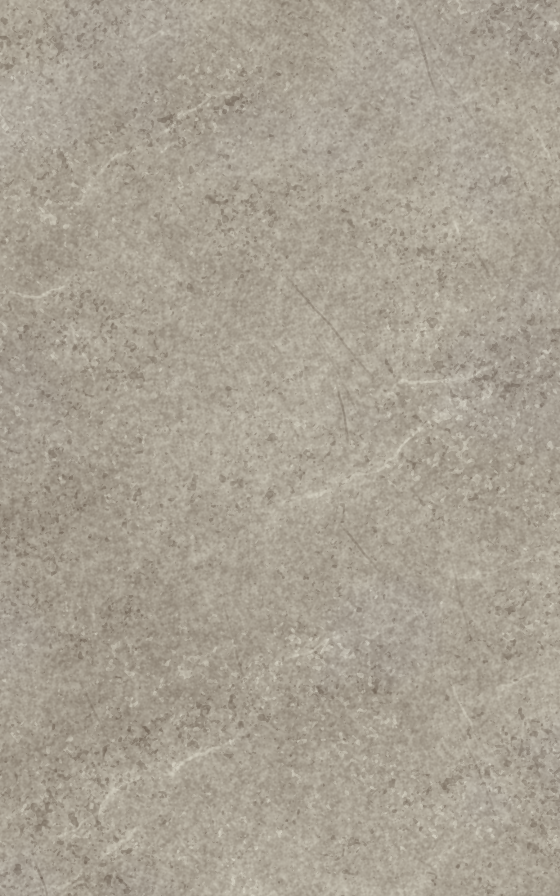
A WebGL 2 fragment shader for this texture:

```glsl
#version 300 es
precision highp float;

uniform vec2 u_resolution;
out vec4 fragColor;

float hash(vec2 p) {
    return fract(sin(dot(p, vec2(127.1, 311.7))) * 43758.545);
}

mat2 rotation(float angle) {
    float c = cos(angle), s = sin(angle);
    return mat2(c, -s, s, c);
}

float noise(vec2 p) {
    vec2 cell = floor(p), f = fract(p);
    f = f * f * (3.0 - 2.0 * f);
    float low = mix(hash(cell), hash(cell + vec2(1, 0)), f.x);
    float high = mix(hash(cell + vec2(0, 1)), hash(cell + vec2(1, 1)), f.x);
    return mix(low, high, f.y);
}

float fbm(vec2 p) {
    float sum = 0.0, amplitude = 0.5;
    for (int i = 0; i < 5; i++) {
        sum += amplitude * noise(p);
        p = rotation(0.6) * p * 2.03 + 17.3;
        amplitude *= 0.5;
    }
    return sum / 0.97;
}

// Irregular pits or chips; density raises their number locally
float specks(vec2 p, float scale, float threshold, float density) {
    vec2 q = p * scale;
    float shape = 0.6 * noise(q) + 0.4 * noise(rotation(0.9) * q * 2.1 + 41.0);
    float level = threshold - density;
    return smoothstep(level, level + 0.12, shape);
}

// Tapered wavy stroke: x is the thin core, y is the soft halo
vec2 stroke(vec2 p, vec2 center, float angle, float halfLength, float width, float bend) {
    vec2 q = rotation(angle) * (p - center);
    q.y += (fbm(p * 13.0 + center * 9.0) - 0.5) * bend;
    float taper = 1.0 - smoothstep(0.4 * halfLength, halfLength, abs(q.x));
    float edge = 1.0 / u_resolution.y;
    float core = 1.0 - smoothstep(0.3 * width, width + edge, abs(q.y));
    float halo = exp(-abs(q.y) / (width * 5.0));
    return taper * vec2(core, halo);
}

// Strokes scattered one per row so that they spread over the height
vec2 strokes(vec2 p, float seed, float count, float angle, float spread,
             float size, float width, float bend) {
    vec2 total = vec2(0.0);
    for (float i = 0.0; i < count; i++) {
        vec2 key = vec2(i, seed);
        vec2 center = vec2(hash(key) * 0.64, (i + hash(key + 3.1)) / count);
        float turn = angle + (hash(key + 5.7) - 0.5) * spread;
        float halfLength = size * mix(0.4, 1.0, hash(key + 8.3));
        float strength = mix(0.45, 1.0, hash(key + 11.9));
        total = max(total, strength * stroke(p, center, turn, halfLength, width, bend));
    }
    return total;
}

void main() {
    vec2 p = gl_FragCoord.xy / u_resolution.y;
    vec2 bedding = rotation(0.5) * p;

    // Broad clouds drawn out along the rising diagonal
    float clouds = fbm(bedding * vec2(4.0, 9.0) + 3.0) - 0.5;
    float mottling = fbm(p * 26.0 + 60.0) - 0.5;
    float tone = 0.61 + 0.7 * clouds + 0.42 * mottling;

    // Fine grain
    tone += 0.26 * (noise(rotation(0.3) * p * 125.0) - 0.5);
    tone += 0.55 * (noise(rotation(0.7) * p * 270.0) - 0.5);
    tone += 0.45 * (noise(rotation(1.1) * p * 440.0 + 9.0) - 0.5);

    // Clustered dark pits and pale chips
    float pitDensity = 0.45 * (fbm(bedding * vec2(8.0, 15.0) + 20.0) - 0.5);
    float chipDensity = 0.5 * (fbm(p * 8.0 + 80.0) - 0.5);
    float pits = specks(bedding, 125.0, 0.72, pitDensity);
    float finePits = specks(p + 2.0, 200.0, 0.73, pitDensity);
    float chips = specks(p + 5.0, 150.0, 0.75, chipDensity);
    tone -= 0.55 * max(pits, 0.85 * finePits);
    tone += 0.45 * chips;

    // Broken pale veins and thin dark cracks
    float gaps = smoothstep(0.15, 0.55, noise(p * 48.0 + 30.0));
    vec2 veins = strokes(p, 2.0, 11.0, 0.45, 0.6, 0.17, 0.0024, 0.07);
    vec2 threads = strokes(p, 19.0, 10.0, -1.35, 0.9, 0.06, 0.0013, 0.03);
    vec2 cracks = strokes(p, 37.0, 13.0, -1.1, 0.5, 0.095, 0.0011, 0.012);
    tone += 0.5 * veins.x * gaps + 0.22 * veins.y;
    tone += 0.42 * threads.x * gaps + 0.1 * threads.y;
    tone -= 0.55 * cracks.x * mix(0.6, 1.0, gaps);

    // Warm taupe with faintly cool patches
    vec3 shadow = vec3(0.56, 0.52, 0.465);
    vec3 light = vec3(0.73, 0.705, 0.648);
    vec3 color = mix(shadow, light, clamp(tone, -0.6, 1.5));
    float cool = smoothstep(0.5, 0.7, fbm(p * 7.0 + 130.0));
    color += cool * vec3(-0.002, 0.0, 0.01);
    fragColor = vec4(color, 1.0);
}
```
